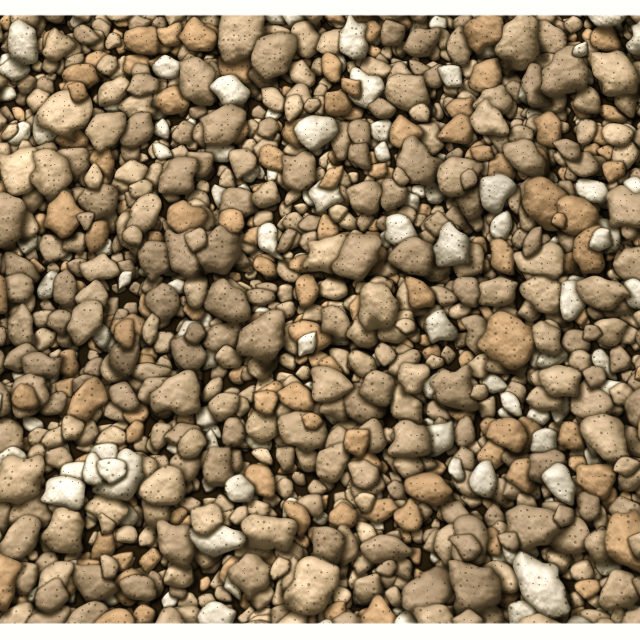
Give the GLSL for this texture, as a Shadertoy shader.

```glsl
// Bed of rough brown and cream pebbles, lit from above, between two white margins.

const float TAU = 6.2831853;
const vec3 LIGHT = vec3(-0.29, 0.60, 0.745);
const vec3 GAP = vec3(0.15, 0.11, 0.05);
const vec3 TAUPE = vec3(0.69, 0.59, 0.465);
const vec3 TAN = vec3(0.86, 0.75, 0.60);
const vec3 RUST = vec3(0.80, 0.635, 0.45);
const vec3 CREAM = vec3(0.94, 0.89, 0.80);

float hash(vec2 p) {
    vec3 q = fract(p.xyx * 0.1031);
    q += dot(q, q.yzx + 33.33);
    return fract((q.x + q.y) * q.z);
}

vec2 hash2(vec2 p) {
    return vec2(hash(p), hash(p + 17.3));
}

float noise(vec2 p) {
    vec2 i = floor(p), f = fract(p);
    f = f * f * (3.0 - 2.0 * f);
    return mix(mix(hash(i), hash(i + vec2(1, 0)), f.x),
               mix(hash(i + vec2(0, 1)), hash(i + 1.0), f.x), f.y);
}

float roughness(vec2 p) {
    vec2 q = mat2(0.8, 0.6, -0.6, 0.8) * p;
    return 0.5 * noise(p) + 0.3 * noise(q * 2.1 + 5.0) + 0.2 * noise(p * 4.3 + 9.0);
}

// Small round holes, one at most in each unit cell
float pits(vec2 p) {
    vec2 cell = floor(p);
    float radius = 0.32 * hash(cell + 2.2);
    vec2 center = 0.35 + 0.3 * hash2(cell);
    float d = length(fract(p) - center);
    return step(0.6, hash(cell + 9.4)) * (1.0 - smoothstep(0.3 * radius, radius + 0.05, d));
}

// Rounded polygon: x is 1 on the outline, yz is the gradient
vec3 stoneShape(vec2 p, vec2 id) {
    float angle = TAU * hash(id + 3.1);
    vec2 axis = vec2(cos(angle), sin(angle));
    float squash = 0.5 * hash(id + 4.7);
    p += axis * dot(p, axis) * squash;
    float sum = 1e-6;
    vec2 grad = vec2(0);
    for (int i = 0; i < 7; i++) {
        vec2 key = id + float(i) * 7.7;
        float a = (float(i) + 0.8 * hash(key)) * TAU / 7.0;
        vec2 n = vec2(cos(a), sin(a)) / mix(0.74, 1.12, hash(key + 2.9));
        float w = max(dot(p, n), 0.0);
        float w7 = pow(w, 7.0);
        sum += w7 * w;
        grad += n * w7;
    }
    float g = pow(sum, 1.0 / 8.0);
    grad /= pow(g, 7.0);
    return vec3(g, grad + axis * dot(grad, axis) * squash);
}

vec3 stoneColor(vec2 id, float creamShare) {
    float kind = hash(id + 8.3);
    vec3 brown = mix(TAUPE, TAN, hash(id + 6.1));
    brown = mix(brown, RUST, 0.75 * step(0.8, kind));
    return kind < creamShare ? CREAM : brown;
}

// Darkens toward a warm brown
vec3 shadeWarm(vec3 color, float light) {
    return color * pow(vec3(max(light, 0.0)), vec3(0.95, 1.0, 1.18));
}

vec3 stoneSurface(vec2 uv, vec2 id, vec3 shape, float creamShare) {
    float g = min(shape.x, 1.0);
    vec2 q = uv * 58.0 + 40.0 * hash2(id + 1.9);
    float h = roughness(q);
    vec2 bump = vec2(roughness(q + vec2(0.3, 0)), roughness(q + vec2(0, 0.3))) - h;
    vec3 normal = vec3(shape.yz * g * g, sqrt(1.0 - g * g) + 0.2);
    normal.xy += 0.55 * (hash2(id + 5.5) - 0.5) - 1.2 * bump;
    float light = 0.40 + 0.74 * max(dot(normalize(normal), LIGHT), 0.0);
    light *= 1.0 - 0.25 * pow(g, 6.0);
    light *= 0.87 + 0.26 * h;
    light *= 1.0 - 0.35 * pits(q * 1.7);
    return shadeWarm(stoneColor(id, creamShare), light);
}

// One layer of jittered stones; lower rows overlap upper ones
vec3 scatter(vec3 color, vec2 uv, float cells, float share, float seed, float creamShare) {
    vec2 p = uv * cells + seed * 0.37;
    vec2 warp = vec2(noise(uv * 42.0 + seed), noise(uv * 42.0 + seed + 31.0)) - 0.5;
    for (int j = 1; j >= -1; j--)
    for (int i = -1; i <= 1; i++) {
        vec2 cell = floor(p) + vec2(i, j);
        vec2 id = cell + seed * 13.0;
        if (hash(id + 0.7) > share) continue;
        float radius = mix(0.42, 0.68, hash(id + 2.3));
        vec2 center = cell + 0.5 + 0.5 * (hash2(id) - 0.5);
        vec2 local = (p - center) / radius + 0.32 * warp;
        vec3 shape = stoneShape(local, id);
        if (shape.x > 1.7) continue;
        float reach = shape.x + 0.2 * dot(local, LIGHT.xy);
        color = shadeWarm(color, mix(0.27, 1.0, smoothstep(0.92, 1.34, reach)));
        float soft = 0.0024 * cells / radius;
        float cover = 1.0 - smoothstep(1.0 - soft, 1.0 + soft, shape.x);
        if (cover > 0.0)
            color = mix(color, stoneSurface(uv, id, shape, creamShare), cover);
    }
    return color;
}

void mainImage(out vec4 fragColor, in vec2 fragCoord) {
    vec2 uv = fragCoord / iResolution.xy;
    // Stones shrink gently toward the far edge
    vec2 ground = vec2((uv.x - 0.5) * (1.0 + 0.3 * uv.y), uv.y + 0.17 * uv.y * uv.y);
    vec3 color = GAP;
    color = scatter(color, ground, 32.0, 1.0, 1.0, 0.08);
    color = scatter(color, ground, 23.0, 0.90, 2.0, 0.10);
    color = scatter(color, ground, 16.0, 0.80, 3.0, 0.12);
    color = scatter(color, ground, 12.0, 0.48, 4.0, 0.12);
    color = scatter(color, ground, 24.0, 0.07, 5.0, 0.25);
    // Broad drift of brightness over the bed
    color *= 0.93 + 0.2 * noise(uv * 4.0 + 3.0);
    // White margins below and above
    float inside = smoothstep(0.024, 0.028, uv.y) * (1.0 - smoothstep(0.974, 0.978, uv.y));
    fragColor = vec4(mix(vec3(1.0, 1.0, 0.99), color, inside), 1.0);
}
```
